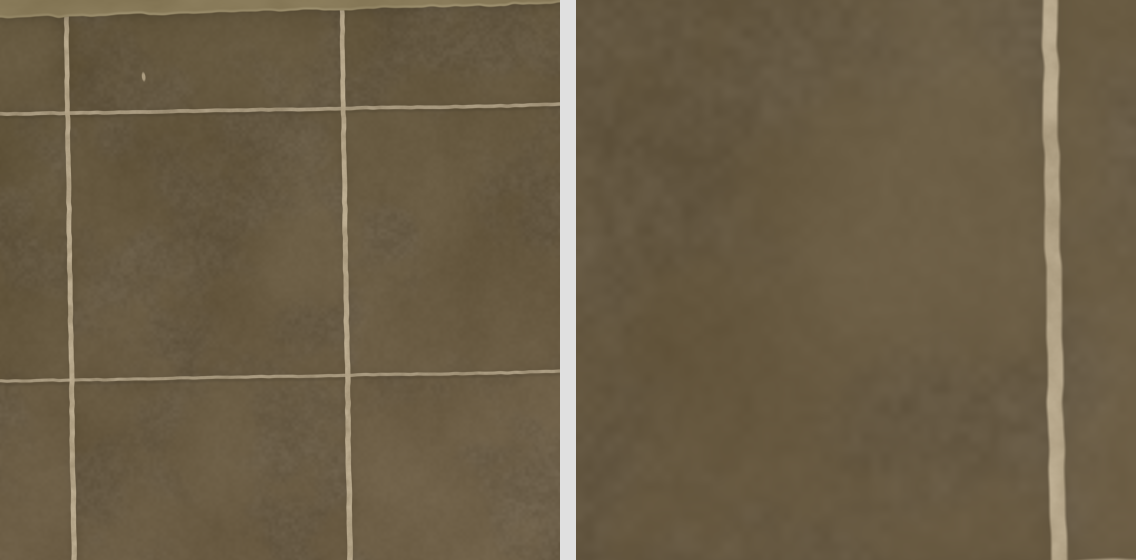
Left, the full canvas; right, a detail of the centre.
Give the GLSL for this texture, as a WebGL 2 fragment shader.

```glsl
#version 300 es
precision highp float;
// Large brown stone floor tiles with thin pale grout, meeting a wall strip at the top.
// A slightly skewed square grid gives the joints; layered value noise gives the
// cloudy stone, the uneven grout edges and the small differences between tiles.

#define TILE_SIZE vec2(0.4925, 0.4767)
#define GRID_ORIGIN vec2(0.1325, 0.319)
#define GRID_SKEW vec2(-0.0145, 0.0175)
#define JOINT_HALF_WIDTH vec2(0.0042, 0.0031)
#define JOINT_WOBBLE 0.0014
#define WALL_LEFT_Y 0.967
#define WALL_SLOPE 0.026
#define MOTTLE 0.085
#define GRAIN 0.028

uniform vec2 u_resolution;
out vec4 fragColor;

const vec3 STONE_DARK = vec3(0.365, 0.318, 0.215);
const vec3 STONE_LIGHT = vec3(0.425, 0.366, 0.270);
const vec3 STONE_GREY = vec3(0.395, 0.350, 0.280);
const vec3 GROUT = vec3(0.70, 0.64, 0.53);
const vec3 WALL = vec3(0.53, 0.475, 0.345);
const vec3 WALL_BEAD = vec3(0.62, 0.57, 0.44);

float hash(vec2 p) {
    vec3 q = fract(p.xyx * 0.1031);
    q += dot(q, q.yzx + 33.33);
    return fract((q.x + q.y) * q.z);
}

float noise(vec2 p) {
    vec2 cell = floor(p), f = fract(p);
    f = f * f * (3.0 - 2.0 * f);
    float low = mix(hash(cell), hash(cell + vec2(1, 0)), f.x);
    float high = mix(hash(cell + vec2(0, 1)), hash(cell + vec2(1, 1)), f.x);
    return mix(low, high, f.y);
}

float fbm(vec2 p) {
    float sum = 0.0, weight = 0.5;
    for (int i = 0; i < 5; i++) {
        sum += weight * noise(p);
        p = mat2(1.6, 1.2, -1.2, 1.6) * p + 17.3;
        weight *= 0.5;
    }
    return sum;
}

// Coverage of a shape from its signed distance.
float cover(float dist, float blur) {
    return 1.0 - smoothstep(-blur, blur, dist);
}

vec3 stone(vec2 p, vec2 tile) {
    vec2 q = p + 7.0 * vec2(hash(tile + 41.0), hash(tile + 73.0));
    float clouds = fbm(q * 6.0) - 0.48;
    float patches = smoothstep(0.42, 0.68, fbm(q * 9.0 + 30.0));
    float grain = noise(p * 170.0) + noise(p * 85.0 + 9.0) - 1.0;
    float lit = 0.82 - 0.72 * p.y + 0.12 * p.x + 0.25 * (hash(tile + 11.0) - 0.5);
    vec3 color = mix(STONE_DARK, STONE_LIGHT, clamp(lit + 0.15, 0.0, 1.0));
    color = mix(color, STONE_GREY, 0.45 * patches);
    return color + MOTTLE * clouds + GRAIN * grain * (0.4 + 0.6 * patches);
}

void main() {
    vec2 p = gl_FragCoord.xy / u_resolution;
    float blur = max(0.0012, 0.75 / min(u_resolution.x, u_resolution.y));

    // Skewed grid: signed offset from the nearest joint on each axis.
    vec2 grid = (p - GRID_ORIGIN - GRID_SKEW * p.yx) / TILE_SIZE;
    vec2 offset = (fract(grid + 0.5) - 0.5) * TILE_SIZE;
    vec2 along = vec2(noise(vec2(p.y * 75.0, 3.0)), noise(vec2(p.x * 75.0, 8.0)));
    vec2 bend = vec2(noise(vec2(p.y * 9.0, 21.0)), noise(vec2(p.x * 9.0, 27.0)));
    offset += JOINT_WOBBLE * (along + bend - 1.0);
    vec2 width = JOINT_HALF_WIDTH * (0.84 + 0.32 * along.yx);
    width.x *= 1.08 - 0.16 * p.y;
    vec2 joint = abs(offset) - width;

    vec3 color = stone(p, floor(grid));

    // Soft dirt beside the joints, heavier along the lower edge.
    float dirt = exp(-max(min(joint.x, joint.y), 0.0) / 0.006);
    float lowerEdge = cover(abs(offset.y + 0.006) - 0.002, 0.003);
    color *= 1.0 - 0.05 * dirt - 0.07 * lowerEdge;

    // Grout, a little duller in the horizontal joints.
    float wear = fbm(p * 65.0) - 0.48;
    vec3 grout = GROUT + 0.16 * wear;
    color = mix(color, grout * 0.95, 0.92 * cover(joint.y, blur));
    color = mix(color, grout, cover(joint.x, blur));

    // One pale chip on the stone.
    vec2 chip = (p - vec2(0.2565, 0.863)) / vec2(0.0032, 0.0075);
    chip.x += 0.25 * chip.y;
    color = mix(color, GROUT, 0.9 * cover((length(chip) - 1.0) * 0.0032, blur));

    // Wall strip with a shadow beneath and a rough bead on its edge.
    float ragged = 0.004 * (noise(vec2(p.x * 48.0, 5.0)) - 0.5) + JOINT_WOBBLE * (along.y - 0.5);
    float wall = p.y - WALL_LEFT_Y - WALL_SLOPE * p.x + ragged;
    color *= 1.0 - 0.12 * exp(-max(-wall, 0.0) / 0.008);
    vec3 wallColor = WALL + 0.06 * (fbm(p * vec2(14.0, 30.0)) - 0.48);
    float bead = cover(abs(wall - 0.002) - 0.0022, 0.0025);
    wallColor = mix(wallColor, WALL_BEAD, bead * (0.45 + 0.5 * bend.y));
    color = mix(color, wallColor, cover(-wall, blur * 1.3));

    fragColor = vec4(clamp(color, 0.0, 1.0), 1.0);
}
```
